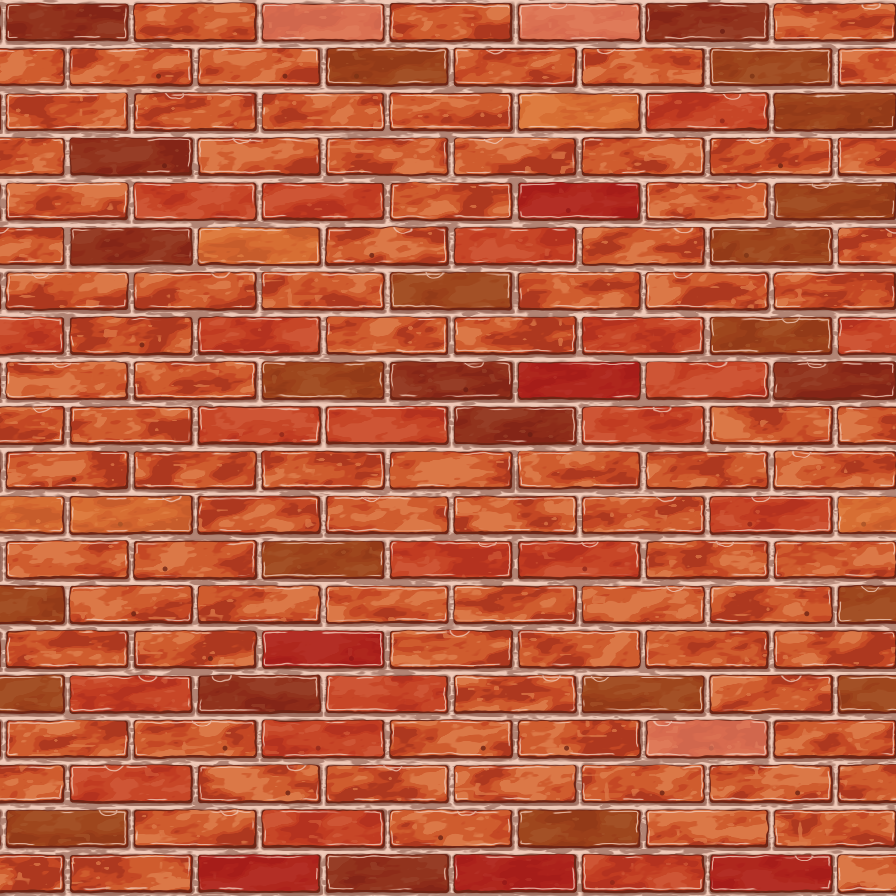
Reproduce this texture procedurally as a Shadertoy shader.

```glsl
// Running-bond wall of worn orange clay bricks, 7 across and 20 courses high, in pale mortar.

const vec2 COUNT = vec2(7.0, 20.0);
const vec2 CELL = vec2(COUNT.y / COUNT.x, 1.0);   // cell size in course heights
const vec2 BRICK = vec2(1.375, 0.432);            // half size of a brick

const vec3 CLAY = vec3(0.81, 0.36, 0.18);
const vec3 CLAY_DEEP = vec3(0.77, 0.28, 0.14);
const vec3 CLAY_DARK = vec3(0.68, 0.22, 0.12);
const vec3 CLAY_LIGHT = vec3(0.86, 0.47, 0.28);
const vec3 EDGE = vec3(0.43, 0.14, 0.08);
const vec3 MORTAR = vec3(0.94, 0.79, 0.72);
const vec3 MORTAR_SHADE = vec3(0.64, 0.45, 0.39);

float hash(vec2 p) {
    vec3 a = fract(p.xyx * 0.1031);
    a += dot(a, a.yzx + 33.33);
    return fract((a.x + a.y) * a.z);
}

float noise(vec2 p) {
    vec2 i = floor(p), f = fract(p);
    f = f * f * (3.0 - 2.0 * f);
    return mix(mix(hash(i), hash(i + vec2(1, 0)), f.x),
               mix(hash(i + vec2(0, 1)), hash(i + vec2(1, 1)), f.x), f.y);
}

float fbm(vec2 p) {
    float sum = 0.0, amp = 0.57;
    for (int i = 0; i < 3; i++) {
        sum += amp * noise(p);
        p = p * 2.1 + 7.3;
        amp *= 0.5;
    }
    return sum;
}

float roundBox(vec2 p, vec2 halfSize, float radius) {
    vec2 d = abs(p) - halfSize + radius;
    return length(max(d, 0.0)) + min(max(d.x, d.y), 0.0) - radius;
}

// Coverage of the region d < 0
float fill(float d, float px) {
    return 1.0 - smoothstep(-0.6 * px, 0.6 * px, d);
}

// Occasional bricks fired to another colour
vec3 firedTint(vec3 col, float pick) {
    if (pick < 0.05) return mix(col, vec3(0.42, 0.10, 0.07), 0.62);
    if (pick < 0.10) return mix(col, vec3(0.52, 0.23, 0.08), 0.65);
    if (pick < 0.14) return mix(col, vec3(0.64, 0.07, 0.09), 0.72);
    if (pick < 0.27) return mix(col, vec3(0.74, 0.17, 0.12), 0.45);
    if (pick < 0.28) return mix(col, vec3(0.88, 0.48, 0.38), 0.70);
    if (pick < 0.31) return mix(col, vec3(0.88, 0.50, 0.22), 0.50);
    return col;
}

// Flat-toned blotches, flecks and a pit on the brick face
vec3 brickFace(vec2 q, vec2 id, float px) {
    vec2 seed = 40.0 * vec2(hash(id + 3.7), hash(id + 17.1));
    float tone = fbm(vec2(q.x * 1.5 - q.y, q.y * 3.0) + seed);
    tone += 0.035 * q.y - 0.02 * q.x;
    float soft = 0.012 + 0.4 * px;
    vec3 col = mix(CLAY_DEEP, CLAY, smoothstep(-soft, soft, tone - 0.47));
    col = mix(CLAY_DARK, col, smoothstep(-soft, soft, tone - 0.37));
    col = mix(col, CLAY_LIGHT, smoothstep(-soft, soft, tone - 0.63));
    float fleck = noise(q * vec2(5.0, 9.0) + seed.yx);
    col = mix(col, CLAY_LIGHT, 0.75 * smoothstep(0.83, 0.89, fleck));
    vec2 pit = vec2(hash(id + 5.3) * 1.6 - 0.8, -0.2);
    float hasPit = step(hash(id + 9.1), 0.3);
    col = mix(col, EDGE, 0.8 * hasPit * fill(length(q - pit) - 0.055, px));
    return firedTint(col, hash(id + 29.3));
}

// Pale broken line inside the rim, and a curved chip on some top edges
float rimLight(vec2 q, float inner, vec2 id, float px) {
    float gaps = smoothstep(0.42, 0.58, noise(q * vec2(2.2, 4.0) + id * 9.7));
    float rim = fill(abs(inner + 0.035) - 0.014, px) * gaps;
    vec2 centre = vec2(hash(id + 41.0) * 2.0 - 1.0, 0.43);
    float wave = 0.04 * noise(q * 9.0 + id);
    float arc = fill(abs(length((q - centre) * vec2(0.65, 1.0)) - 0.11 - wave) - 0.013, px);
    return max(rim, arc * step(hash(id + 53.0), 0.35));
}

vec3 mortarColour(vec2 p, vec2 q, float d) {
    float grain = fbm(p * vec2(2.0, 7.0));
    float shadow = roundBox(q - vec2(0.015, -0.035), BRICK, 0.06);
    float shade = 1.0 - smoothstep(-0.02, 0.05, shadow + 0.16 * (grain - 0.5));
    shade = max(shade, 0.8 * smoothstep(0.54, 0.66, grain));
    return mix(MORTAR, MORTAR_SHADE, shade) * (0.94 + 0.06 * smoothstep(0.0, 0.05, d));
}

void mainImage(out vec4 fragColor, in vec2 fragCoord) {
    vec2 grid = fragCoord / iResolution.xy * COUNT;
    float px = COUNT.y / min(iResolution.x, iResolution.y);

    // Alternate courses shift by half a brick
    float row = floor(grid.y);
    float x = grid.x - 0.025 + 0.5 * (1.0 - mod(row, 2.0));
    vec2 id = vec2(mod(floor(x), COUNT.x), row);
    vec2 q = (vec2(fract(x), fract(grid.y)) - 0.5) * CELL;
    vec2 wallPos = grid * CELL;

    // Uneven outline; the dark lip is widest below and to the right
    float wobble = 0.05 * (fbm(wallPos * vec2(2.5, 4.0)) - 0.5);
    float outer = roundBox(q, BRICK - 0.012 * hash(id + 61.0), 0.07) + wobble;
    float inner = roundBox(q - vec2(-0.008, 0.018), BRICK - vec2(0.038, 0.042), 0.07) + 1.6 * wobble;

    vec3 face = brickFace(q, id, px);
    face = mix(face, MORTAR, 0.8 * rimLight(q, inner, id, px));
    vec3 brick = mix(EDGE, face, fill(inner, px));
    vec3 col = mix(mortarColour(wallPos, q, outer), brick, fill(outer, px));
    fragColor = vec4(col, 1.0);
}
```
